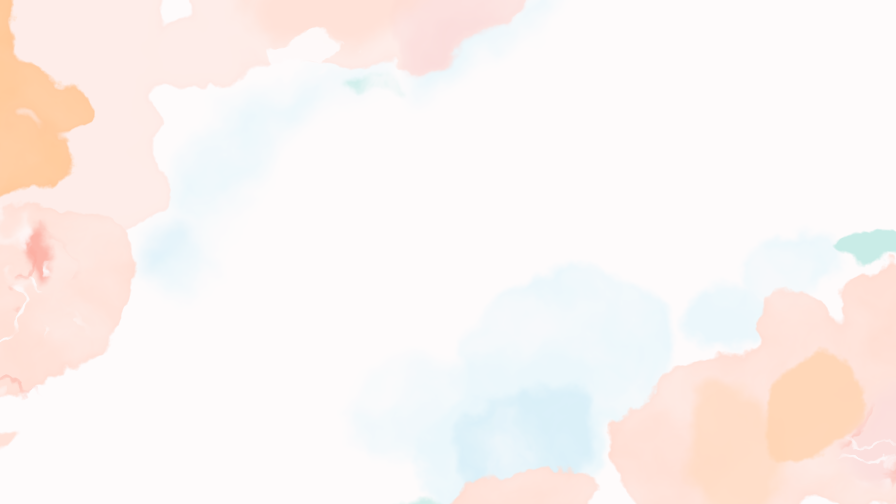
Give the GLSL for this background, as a WebGL 2 fragment shader.

```glsl
#version 300 es
precision highp float;
// Pastel watercolour washes in peach, coral and sky blue around blank paper.

uniform vec2 u_resolution;
out vec4 outColor;

const vec3 PAPER = vec3(0.995, 0.984, 0.986);
const vec3 SKY = vec3(0.92, 0.968, 0.985);
const vec3 DEEP_SKY = vec3(0.845, 0.935, 0.972);
const vec3 MINT = vec3(0.75, 0.915, 0.89);
const vec3 BLUSH = vec3(0.996, 0.93, 0.912);
const vec3 ROSE = vec3(0.985, 0.87, 0.865);
const vec3 PEACH = vec3(1.0, 0.876, 0.832);
const vec3 APRICOT = vec3(1.0, 0.855, 0.75);
const vec3 ORANGE = vec3(1.0, 0.78, 0.575);
const vec3 CORAL = vec3(0.985, 0.67, 0.62);

float hash(vec2 p) {
  vec3 q = fract(p.xyx * 0.1031);
  q += dot(q, q.yzx + 33.33);
  return fract((q.x + q.y) * q.z);
}

float noise(vec2 p) {
  vec2 i = floor(p), f = fract(p);
  f = f * f * (3.0 - 2.0 * f);
  return mix(mix(hash(i), hash(i + vec2(1, 0)), f.x),
             mix(hash(i + vec2(0, 1)), hash(i + vec2(1, 1)), f.x), f.y);
}

float fbm(vec2 p) {
  float sum = 0.0, weight = 0.5;
  for (int i = 0; i < 5; i++) {
    sum += weight * noise(p);
    p = mat2(1.6, 1.2, -1.2, 1.6) * p + 7.3;
    weight *= 0.5;
  }
  return sum;
}

// Centred noise vector that bends the outlines.
vec2 drift(vec2 p) {
  return vec2(fbm(p + 3.0), fbm(p + 19.0)) - 0.48;
}

// Approximate signed distance to a turned ellipse.
float oval(vec2 p, vec2 centre, vec2 radii, float turn) {
  float c = cos(turn), s = sin(turn);
  vec2 q = mat2(c, -s, s, c) * (p - centre);
  float k = length(q / radii);
  return k * (k - 1.0) / max(length(q / (radii * radii)), 0.001);
}

float capsule(vec2 p, vec2 a, vec2 b, float radius) {
  vec2 ab = b - a;
  return length(p - a - ab * clamp(dot(p - a, ab) / dot(ab, ab), 0.0, 1.0)) - radius;
}

float blend(float a, float b) {
  float k = 0.03, h = max(k - abs(a - b), 0.0) / k;
  return min(a, b) - h * h * k * 0.25;
}

float cover(float d, float soft) {
  return 1.0 - smoothstep(-soft, soft, d);
}

vec3 wash(vec3 base, vec3 pigment, float d, float soft, float strength) {
  return mix(base, pigment, strength * cover(d, soft));
}

// Crisp wash whose pigment gathers along the rim.
vec3 pool(vec3 base, vec3 pigment, float d) {
  float rim = exp(-abs(d) * 160.0);
  return wash(base, pigment * (1.0 - rim * vec3(0.0, 0.025, 0.03)), d, 0.004, 1.0);
}

// Broken marbled threads along the contours of bent noise.
float threads(vec2 p, float scale) {
  float n = noise(p * scale + 2.5 * drift(p * 5.0));
  float line = 1.0 - smoothstep(0.03, 0.15, abs(fract(n * 3.0) - 0.5));
  return line * smoothstep(0.4, 0.55, fbm(p * 11.0));
}

vec3 skyWashes(vec3 col, vec2 p, float grain) {
  float tint = smoothstep(0.2, 0.75, grain);
  float upper = capsule(p, vec2(0.35, 0.49), vec2(0.49, 0.76), 0.06);
  upper = blend(upper, capsule(p, vec2(0.5, 0.79), vec2(0.74, 0.87), 0.035));
  upper = min(upper, capsule(p, vec2(0.86, 0.87), vec2(1.07, 0.98), 0.03));
  col = wash(col, SKY, upper, 0.04, 0.35 + 0.6 * tint);
  col = wash(col, DEEP_SKY, oval(p, vec2(0.34, 0.5), vec2(0.06, 0.03), 0.7), 0.03, 0.5);
  float pale = oval(p, vec2(0.83, 0.19), vec2(0.13, 0.1), 0.4);
  col = wash(col, SKY, pale, 0.025, 0.2 + 0.5 * tint);
  float lower = oval(p, vec2(1.13, 0.29), vec2(0.2, 0.16), 0.1);
  lower = blend(lower, oval(p, vec2(1.02, 0.1), vec2(0.19, 0.13), 0.3));
  lower = min(lower, oval(p, vec2(1.58, 0.48), vec2(0.13, 0.055), 0.5));
  lower = min(lower, oval(p, vec2(1.43, 0.37), vec2(0.09, 0.06), 0.2));
  col = wash(col, SKY, lower, 0.012, 0.35 + 0.6 * tint);
  col = wash(col, DEEP_SKY, oval(p, vec2(1.04, 0.12), vec2(0.15, 0.1), 0.3), 0.014, 0.15 + 0.7 * tint);
  col = wash(col, MINT, oval(p, vec2(0.74, 0.84), vec2(0.08, 0.016), 0.1), 0.008, tint);
  col = wash(col, MINT, oval(p, vec2(1.75, 0.525), vec2(0.06, 0.022), -0.2), 0.004, 0.85);
  return wash(col, MINT, oval(p, vec2(0.84, 0.0), vec2(0.07, 0.016), 0.1), 0.008, 0.7);
}

vec3 upperLeft(vec3 col, vec2 p, float grain) {
  float body = capsule(p, vec2(0.15, 1.0), vec2(0.14, 0.65), 0.16);
  body = blend(body, oval(p, vec2(0.25, 0.64), vec2(0.1, 0.08), 0.0));
  body = blend(body, oval(p, vec2(0.7, 1.02), vec2(0.34, 0.15), 0.0));
  body = blend(body, oval(p, vec2(0.38, 0.9), vec2(0.11, 0.08), 0.4));
  col = pool(col, BLUSH, body);
  col = wash(col, ROSE, max(body, oval(p, vec2(0.92, 0.98), vec2(0.16, 0.11), 0.3)), 0.012, 0.3 + grain);
  col = wash(col, PEACH, oval(p, vec2(0.66, 1.01), vec2(0.17, 0.1), 0.0), 0.035, 0.8);
  float bare = oval(p, vec2(0.55, 0.89), vec2(0.09, 0.03), 0.3) + 0.2 * (grain - 0.45);
  col = wash(col, PAPER, bare, 0.006, 0.9);
  float rose = oval(p, vec2(0.04, 0.41), vec2(0.25, 0.17), 0.5);
  col = pool(col, mix(BLUSH, PEACH, 1.3 * grain), rose);
  float amber = oval(p, vec2(0.0, 0.87), vec2(0.05, 0.25), 0.0);
  amber = blend(amber, oval(p, vec2(0.11, 0.8), vec2(0.09, 0.05), -0.2));
  amber = blend(amber, oval(p, vec2(0.06, 0.68), vec2(0.1, 0.06), 0.3));
  col = pool(col, mix(ORANGE, APRICOT, 0.6 * grain), amber);
  col = wash(col, CORAL, oval(p, vec2(0.095, 0.5), vec2(0.02, 0.06), -0.1), 0.012, 0.8);
  float marble = cover(oval(p, vec2(0.04, 0.41), vec2(0.1, 0.18), 0.0), 0.03);
  col = mix(col, CORAL, 0.5 * marble * threads(p + 0.4, 9.0));
  col = mix(col, PAPER, 0.9 * marble * threads(p, 9.0));
  return wash(col, PEACH, oval(p, vec2(0.02, 0.14), vec2(0.04, 0.014), 0.4), 0.005, 0.9);
}

vec3 lowerRight(vec3 col, vec2 p, float grain) {
  float body = oval(p, vec2(1.45, 0.12), vec2(0.24, 0.18), 0.3);
  body = blend(body, oval(p, vec2(1.58, 0.33), vec2(0.09, 0.1), 0.0));
  body = blend(body, oval(p, vec2(1.75, 0.41), vec2(0.07, 0.085), 0.0));
  body = blend(body, oval(p, vec2(1.72, 0.18), vec2(0.18, 0.19), 0.0));
  body = blend(body, oval(p, vec2(1.03, 0.01), vec2(0.15, 0.07), 0.0));
  col = pool(col, mix(BLUSH, PEACH, 1.2 * grain), body);
  col = wash(col, APRICOT, oval(p, vec2(1.47, 0.11), vec2(0.11, 0.13), 0.3), 0.02, 0.7);
  col = wash(col, mix(ORANGE, APRICOT, 0.75), oval(p, vec2(1.62, 0.21), vec2(0.08, 0.12), -0.4), 0.006, 0.9);
  float swirl = oval(p, vec2(1.77, 0.14), vec2(0.08, 0.11), -0.4);
  col = wash(col, ROSE, swirl, 0.03, 0.8);
  col = mix(col, CORAL, 0.5 * cover(swirl, 0.02) * threads(p + 0.4, 9.0));
  return mix(col, PAPER, 0.8 * cover(swirl, 0.02) * threads(p, 9.0));
}

void main() {
  vec2 p = gl_FragCoord.xy / u_resolution * vec2(16.0 / 9.0, 1.0);
  vec2 q = p + 0.1 * drift(p * 6.0) + 0.05 * drift(p * 17.0);
  float grain = fbm(q * 9.0);
  vec3 col = skyWashes(PAPER, q, grain);
  col = upperLeft(col, q, grain);
  outColor = vec4(lowerRight(col, q, grain), 1.0);
}
```
